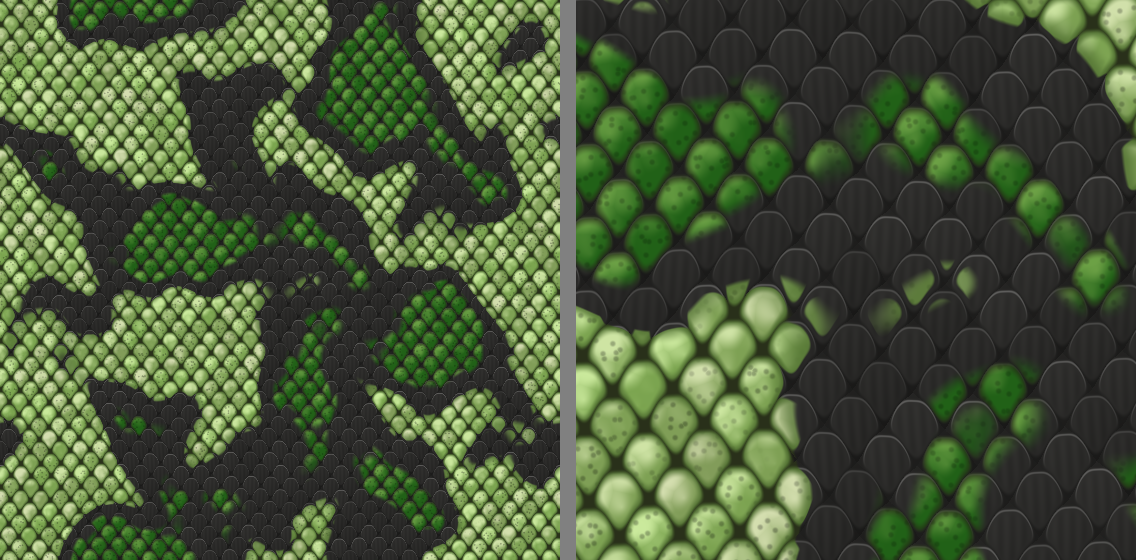
Left: the whole. Right: its middle third, enlarged.
A Shadertoy shader for this texture:

```glsl
#define SCALES vec2(28.0, 23.0)
#define PALE vec3(0.82, 0.89, 0.67)
#define LEAF vec3(0.50, 0.63, 0.34)
#define MOSS vec3(0.31, 0.43, 0.19)
#define EMERALD vec3(0.13, 0.38, 0.09)
#define SEAM vec3(0.16, 0.19, 0.10)
#define COAL vec3(0.166, 0.164, 0.158)
#define PATCH_LEVEL 0.12
#define SPOT_LEVEL -0.95
#define SPECKLES 128.0
#define BULGE 0.07
#define TAU 6.2831853

float hash(vec2 p) {
    vec3 q = fract(p.xyx * vec3(0.1031, 0.1030, 0.0973));
    q += dot(q, q.yzx + 33.33);
    return fract((q.x + q.y) * q.z);
}

// Distance to the nearest scattered point, wrapping after n cells
float cellular(vec2 uv, float n) {
    vec2 p = uv * n, base = floor(p);
    float nearest = 2.0;
    for (int y = -1; y <= 1; y++)
    for (int x = -1; x <= 1; x++) {
        vec2 cell = base + vec2(x, y);
        vec2 id = floor(mod(cell + 0.5, n));
        vec2 point = cell + vec2(hash(id), hash(id + 57.3));
        nearest = min(nearest, distance(p, point));
    }
    return nearest;
}

// Sum of whole-number waves with about unit variance, for the large markings
float markings(vec2 uv) {
    uv += 0.022 * sin(TAU * (uv.yx * vec2(3.0, 4.0) + uv * vec2(2.0, 1.0)));
    float sum = 0.0;
    for (int i = 0; i < 9; i++) {
        float f = float(i), angle = f * 0.35;
        float size = 2.0 + mod(f, 3.0);
        vec2 wave = floor(size * vec2(cos(angle), sin(angle)) + 0.5);
        sum += sin(TAU * (dot(wave, uv) + hash(vec2(f, 7.0))));
    }
    float broad = 0.8 * cos(TAU * (uv.x - 0.07));
    float small = 0.5 * sin(TAU * dot(uv, vec2(6.0, 3.0))) * sin(TAU * dot(uv, vec2(-3.0, 5.0)));
    return (sum / 2.12 + broad + small) / 1.17;
}

void mainImage(out vec4 fragColor, in vec2 fragCoord) {
    vec2 uv = fragCoord / iResolution.xy;
    float pixel = 1.0 / iResolution.y;

    // Lattice of scales with bulging tops: s is the position inside, d the outline
    vec2 q = (uv + 0.0022 * sin(TAU * uv.yx * vec2(5.0, 4.0))) * SCALES;
    q.y -= BULGE * (0.5 - 0.5 * cos(2.0 * TAU * q.x));
    vec2 diagonal = vec2(q.x + q.y, q.x - q.y);
    vec2 cell = floor(diagonal);
    vec2 local = diagonal - cell - 0.5;
    vec2 s = vec2(local.x + local.y, local.x - local.y);
    vec2 id = floor(mod(vec2(cell.x + cell.y + 1.0, cell.x - cell.y) + 0.5, 2.0 * SCALES));
    float tint = hash(id + 3.0);
    vec2 side = pow(abs(2.0 * local), vec2(3.2));
    float d = pow(side.x + side.y, 0.3125);
    float body = 1.0 - smoothstep(0.88, 1.08, d);
    float dome = 1.0 - smoothstep(0.64, 1.02, d);
    float lit = dot(s, vec2(-0.32, 0.46));

    // Fine surface grain
    float mottle = cellular(uv, 70.0) - 0.45;
    float dots = 1.0 - smoothstep(0.08, 0.30, cellular(uv, SPECKLES));

    // Dark scales with thin bright upper rims and faint grooves
    float rimWidth = 0.05 + 20.0 * pixel;
    float rim = 1.0 - smoothstep(0.0, rimWidth, abs(d - 0.95));
    float groove = sin(TAU * q.x * 5.0) * dome;
    vec3 color = COAL * (0.72 + 0.28 * body + 0.2 * lit + 0.07 * groove + 0.12 * (tint - 0.5));
    color += 0.14 * rim * smoothstep(-0.3, 0.5, s.y) * (0.6 + 0.8 * tint);

    // Emerald spots deep inside the dark markings
    float field = markings(uv);
    float spot = 1.0 - smoothstep(SPOT_LEVEL - 0.25, SPOT_LEVEL + 0.05, field + 0.6 * (tint - 0.5));
    float gleam = lit + 0.35 * (hash(id + 11.0) - 0.5) - 0.3 * mottle;
    vec3 gem = mix(EMERALD, LEAF * vec3(0.85, 1.0, 0.8), smoothstep(-0.2, 0.5, gleam));
    gem = mix(SEAM * 0.85, gem * (1.0 - 0.2 * dots), 0.25 + 0.75 * dome);
    color = mix(color, gem, spot * body);

    // Pale patches, greener towards their borders
    float inside = field - PATCH_LEVEL + 0.16 * (dome - 0.5) + 0.08 * (tint - 0.5);
    float tone = lit + 0.5 * (tint - 0.5) - 0.45 * mottle;
    vec3 skin = mix(LEAF, PALE, smoothstep(-0.30, 0.42, tone));
    skin *= mix(vec3(0.96, 1.03, 0.90), vec3(1.02, 0.97, 1.04), hash(id + 19.0));
    skin *= 1.0 - 0.26 * dots * smoothstep(0.0, 0.5, hash(id + 41.0) - 0.2);
    skin = mix(MOSS, skin, dome * (0.25 + 0.75 * smoothstep(0.0, 0.32, inside)));
    skin = mix(SEAM, skin, body);
    float edge = 0.03 + 10.0 * pixel;
    color = mix(color, skin, smoothstep(-edge, edge, inside));

    fragColor = vec4(color, 1.0);
}
```
